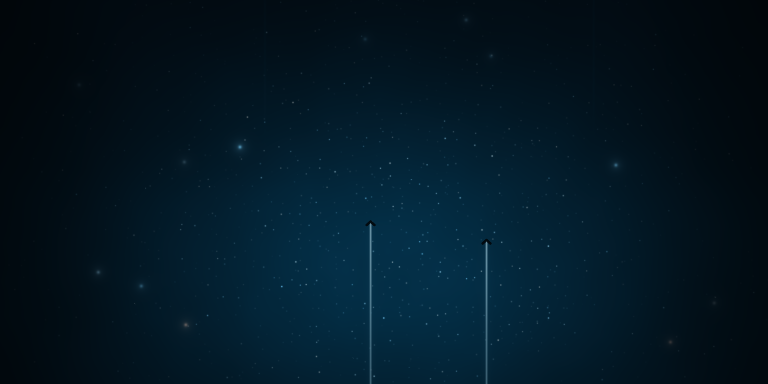
A Shadertoy shader for this background:

```glsl
// Deep blue night sky with a soft central glow, scattered stars and two thin light beams.

const vec3 NIGHT = vec3(0.006, 0.037, 0.062);
const vec3 TEAL_GLOW = vec3(0.008, 0.150, 0.220);
const vec3 COOL_STAR = vec3(0.50, 0.78, 0.92);
const vec3 WARM_STAR = vec3(1.00, 0.64, 0.46);
const vec3 BEAM_COLOR = vec3(0.44, 0.60, 0.67);
const vec3 CAP_COLOR = vec3(0.005, 0.025, 0.04);

// Halo stars: x, y, brightness, warmth
const int HALO_COUNT = 12;
const vec4 HALOS[HALO_COUNT] = vec4[](
    vec4(0.625, 0.617, 0.60, 0.0), vec4(1.604, 0.570, 0.42, 0.0),
    vec4(0.256, 0.291, 0.30, 0.2), vec4(0.368, 0.255, 0.30, 0.0),
    vec4(0.484, 0.154, 0.38, 0.9), vec4(1.746, 0.109, 0.20, 0.9),
    vec4(1.214, 0.948, 0.17, 0.1), vec4(1.279, 0.854, 0.14, 0.0),
    vec4(0.951, 0.898, 0.13, 0.0), vec4(0.480, 0.578, 0.20, 0.3),
    vec4(1.860, 0.211, 0.12, 0.5), vec4(0.206, 0.779, 0.08, 0.2));

float hash(vec2 p) {
    vec3 q = fract(vec3(p.xyx) * 0.1031);
    q += dot(q, q.yzx + 33.33);
    return fract((q.x + q.y) * q.z);
}

float noise(vec2 p) {
    vec2 i = floor(p), f = fract(p);
    f = f * f * (3.0 - 2.0 * f);
    return mix(mix(hash(i), hash(i + vec2(1, 0)), f.x),
               mix(hash(i + vec2(0, 1)), hash(i + vec2(1, 1)), f.x), f.y);
}

float mist(vec2 p) {
    float sum = 0.0, weight = 0.5;
    for (int i = 0; i < 4; i++) {
        sum += weight * noise(p);
        p = p * 2.03 + 7.1;
        weight *= 0.5;
    }
    return sum;
}

float gaussian(vec2 offset, vec2 radius) {
    vec2 q = offset / radius;
    return exp(-dot(q, q));
}

// One jittered star per grid cell, kept with the given probability
vec3 starLayer(vec2 p, float cellSize, float radius, float density, float seed) {
    vec2 cell = floor(p / cellSize);
    vec2 id = cell + seed;
    vec2 jitter = 0.2 + 0.6 * vec2(hash(id + 3.7), hash(id + 19.3));
    vec2 center = (cell + jitter) * cellSize;
    float kept = step(hash(id + 41.9), density);
    float power = 0.15 + 0.85 * pow(hash(id + 67.1), 3.0);
    vec3 tint = mix(COOL_STAR, vec3(1.0, 0.85, 0.74), hash(id + 83.5));
    return tint * kept * power * gaussian(p - center, vec2(radius));
}

// Small core inside a wide soft halo
vec3 haloStar(vec2 p, vec4 star, float pixel) {
    float d = length(p - star.xy);
    float core = exp(-pow(d / max(0.0045, 0.6 * pixel), 2.0));
    float halo = exp(-d / 0.010);
    vec3 tint = mix(COOL_STAR, WARM_STAR, star.w);
    return tint * star.z * (0.65 * core + 0.38 * halo);
}

float segment(vec2 p, vec2 a, vec2 b) {
    vec2 ab = b - a;
    return length(p - a - ab * clamp(dot(p - a, ab) / dot(ab, ab), 0.0, 1.0));
}

// Vertical beam below tip, closed by a small dark chevron
vec3 drawBeam(vec3 base, vec2 p, vec2 tip, float pixel) {
    vec2 q = p - tip;
    float below = smoothstep(pixel, -pixel, q.y);
    float line = 1.0 - smoothstep(0.0024 - 0.5 * pixel, 0.0024 + 0.5 * pixel, abs(q.x));
    float fade = mix(0.48, 0.90, smoothstep(0.0, tip.y, p.y));
    vec3 color = base + BEAM_COLOR * 0.05 * below * exp(-abs(q.x) / 0.006);
    color = mix(color, BEAM_COLOR, line * below * fade);
    float cap = segment(vec2(abs(q.x), q.y), vec2(0.0, 0.003), vec2(0.010, -0.006));
    return mix(color, CAP_COLOR, 0.9 * (1.0 - smoothstep(0.002, 0.002 + pixel, cap)));
}

void mainImage(out vec4 fragColor, in vec2 fragCoord) {
    float pixel = 1.0 / iResolution.y;
    vec2 p = fragCoord * pixel;
    p.x += 1.0 - 0.5 * iResolution.x * pixel;

    // Sky glow with a trace of mist
    float glow = gaussian(p - vec2(1.03, 0.30), vec2(0.66, 0.46));
    float edge = smoothstep(1.05, 0.55, abs(p.x - 1.0));
    vec3 color = NIGHT * mix(0.6, 1.0, edge) + TEAL_GLOW * glow;
    color *= 0.91 + 0.18 * mist(p * 5.0);

    // Faint upright seams in the upper sky
    float seam = exp(-pow((abs(p.x - 1.118) - 0.428) / 0.003, 2.0));
    color += vec3(0.002, 0.008, 0.011) * seam * smoothstep(0.6, 0.8, p.y);

    // Scattered stars, densest around the glow
    float spread = gaussian(p - vec2(1.04, 0.36), vec2(0.62, 0.48));
    float radius = max(0.0019, 0.52 * pixel);
    color += 0.55 * spread * starLayer(p, 0.024, radius, 0.42 * spread, 11.0);
    color += 0.85 * spread * starLayer(p, 0.047, radius * 1.15, 0.45 * spread, 137.0);
    color += 0.12 * starLayer(p, 0.036, radius, 0.25 * edge, 251.0);

    for (int i = 0; i < HALO_COUNT; i++) color += haloStar(p, HALOS[i], pixel);

    color = drawBeam(color, p, vec2(0.965, 0.420), pixel);
    color = drawBeam(color, p, vec2(1.267, 0.372), pixel);
    fragColor = vec4(clamp(color, 0.0, 1.0), 1.0);
}
```
